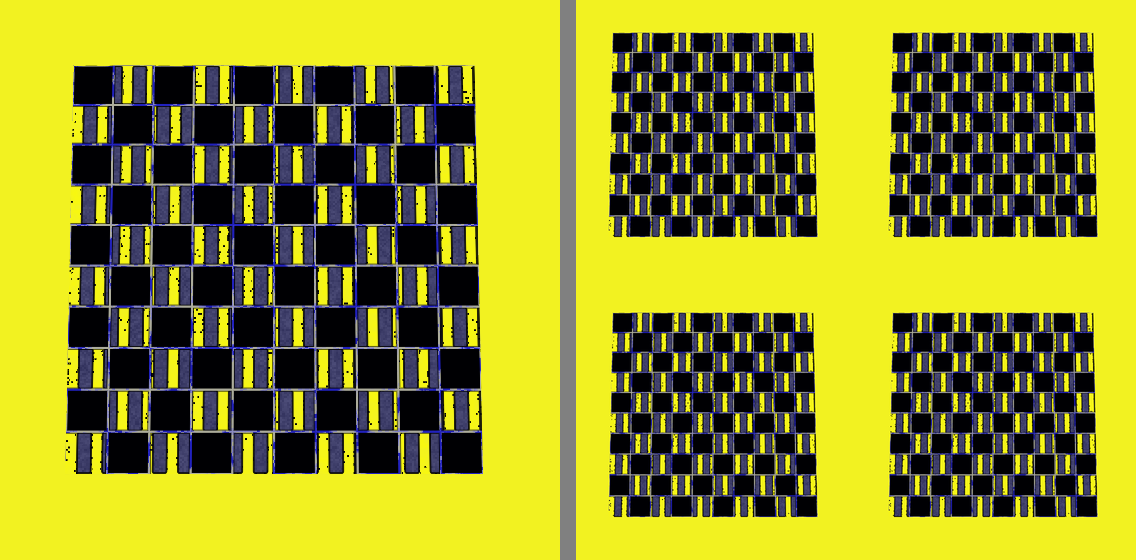
Left, the tile; right, the same tile 2 across and 2 down.
Reproduce this pattern procedurally as a Shadertoy shader.

```glsl
const vec3 YELLOW = vec3(0.95, 0.95, 0.13);
const vec3 BLACK = vec3(0.0, 0.0, 0.01);
const vec3 SLATE = vec3(0.25, 0.25, 0.42);
const vec3 PALE = vec3(0.68, 0.68, 0.61);
const vec3 LAVENDER = vec3(0.51, 0.51, 0.78);
const vec3 BLUE = vec3(0.13, 0.13, 0.75);
const float CELLS = 10.0;
const float GRAINS = 20.0;

float hash(vec2 p) {
    return fract(sin(dot(p, vec2(127.1, 311.7))) * 43758.5453);
}

float noise(vec2 p) {
    vec2 i = floor(p), f = fract(p);
    f = f * f * (3.0 - 2.0 * f);
    return mix(mix(hash(i), hash(i + vec2(1, 0)), f.x),
               mix(hash(i + vec2(0, 1)), hash(i + vec2(1, 1)), f.x), f.y);
}

// Coverage of the region where distance d is negative
float fill(float d, float px) {
    return 1.0 - smoothstep(-0.5 * px, 0.5 * px, d);
}

// Canvas to board cells, counted from the top left of a slightly receding plane
vec2 boardCoord(vec2 uv) {
    float topHalf = 0.358, bottomHalf = 0.373;
    float s = (0.883 - uv.y) / 0.7295;
    float halfWidth = mix(topHalf, bottomHalf, s);
    float u = 0.5 + 0.5 * (uv.x - 0.4895) / halfWidth;
    return CELLS * vec2(u, s * bottomHalf / halfWidth);
}

// Upright bar, clipped to its cell with rounded corners
float barDistance(float x, float cellDistance) {
    float period = 0.605, halfWidth = 0.166, radius = 0.05;
    float across = abs(mod(x - 0.275 - halfWidth + 0.5 * period, period) - 0.5 * period);
    vec2 q = vec2(across - halfWidth, cellDistance + 0.02) + radius;
    return min(max(q.x, q.y), 0.0) + length(max(q, 0.0)) - radius;
}

// Square dark grains, dense where the chance is high
float specks(vec2 p, float chance, float px) {
    vec2 g = p * GRAINS;
    vec2 f = abs(fract(g) - 0.5);
    float present = step(hash(floor(g) + 3.7), chance);
    return present * fill((max(f.x, f.y) - 0.47) / GRAINS, px);
}

vec3 lightCell(vec2 p, vec2 edge, float px) {
    float bar = barDistance(p.x, -min(edge.x, edge.y));
    float nearSide = 1.0 - smoothstep(0.04, 0.13, edge.x);
    float nearBar = 1.0 - smoothstep(0.02, 0.07, bar);
    float chance = 0.012 + 0.14 * max(nearSide, nearBar);

    vec3 col = YELLOW + vec3(0.02, 0.02, -0.07) * noise(p * 9.0);
    col = mix(col, BLACK, specks(p, chance, px));

    float grain = hash(floor(p * GRAINS)) - 0.5;
    vec3 slate = SLATE + 0.07 * grain + 0.05 * (noise(p * 7.0) - 0.5);
    col = mix(col, slate, fill(bar, px));
    return mix(col, BLACK, 0.85 * fill(abs(bar) - 0.022, px));
}

// Worn rule whose colour drifts between pale, lavender and blue
vec3 ruleColour(vec2 p) {
    float wear = noise(p * 3.1 + 5.0) * 0.7 + hash(floor(p * 12.0)) * 0.3;
    vec3 col = mix(PALE, LAVENDER, smoothstep(0.35, 0.5, wear));
    return mix(col, BLUE, smoothstep(0.52, 0.64, wear));
}

void mainImage(out vec4 fragColor, in vec2 fragCoord) {
    vec2 uv = fragCoord / iResolution.xy;
    vec2 p = boardCoord(uv);
    float px = CELLS / (0.73 * min(iResolution.x, iResolution.y));

    // Alternating black and barred cells
    vec2 cell = floor(p);
    vec2 edge = 0.5 - abs(fract(p) - 0.5);
    bool dark = mod(cell.x + cell.y, 2.0) < 0.5;
    vec3 col = dark ? BLACK : lightCell(p, edge, px);

    // Barred cells have no rule along the outer border
    vec2 inner = abs(p - clamp(round(p), 1.0, CELLS - 1.0));
    vec2 rule = dark ? edge : inner;
    float ruleDistance = min(rule.x, rule.y);
    col = mix(col, BLACK, 0.6 * fill(ruleDistance - 0.05, px));
    col = mix(col, ruleColour(p), fill(ruleDistance - 0.026, px));

    // Plain margin around the board
    vec2 outside = abs(p - 0.5 * CELLS) - 0.5 * CELLS;
    col = mix(YELLOW, col, fill(max(outside.x, outside.y), px));
    fragColor = vec4(col, 1.0);
}
```
